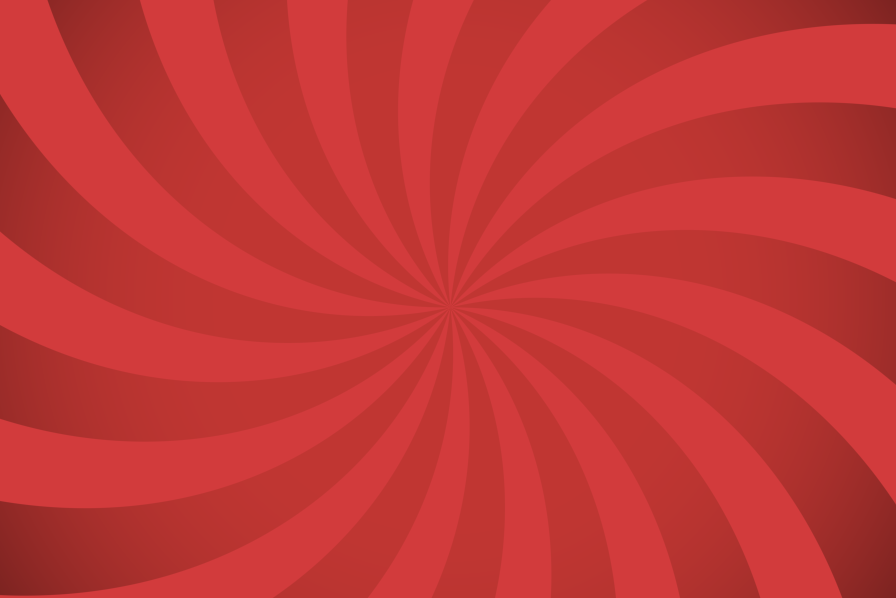
This background is drawn by a WebGL 2 fragment shader. Its source:

```glsl
#version 300 es
precision highp float;
// Red sunburst whose rays sweep clockwise along an Archimedean spiral.
// Polar angle is untwisted by radius and repeated into equal sectors;
// a round vignette darkens only the gaps between the bright rays.

uniform vec2 u_resolution;
out vec4 fragColor;

const float TAU = 6.2831853;
const vec3 RAY_COLOR = vec3(0.824, 0.231, 0.237);
const vec3 GAP_COLOR = vec3(0.752, 0.212, 0.197);

// Antialiased coverage of spiral rays around the origin.
// share is the lit part of each sector, phase the angle of a ray's middle.
float spiralRays(vec2 p, float count, float twist, float phase, float share, float pixel) {
    float radius = length(p);
    float angle = atan(p.y, p.x + 1e-6) + twist * radius - phase;
    float sector = TAU / count;
    float offset = abs(fract(angle / sector + 0.5) - 0.5) * sector;
    // Convert the angular gap to distance across the slanted edge
    float slant = sqrt(1.0 + twist * twist * radius * radius);
    float edge = (offset - 0.5 * share * sector) * radius / slant;
    return 1.0 - smoothstep(-0.75 * pixel, 0.75 * pixel, edge);
}

// Brightness factor: one inside the inner radius, falling towards the corners.
float vignette(vec2 p, float inner, float strength) {
    float outside = max(length(p) - inner, 0.0);
    return 1.0 - strength * pow(outside, 2.2);
}

void main() {
    // Centered coordinates with the canvas height as unit
    float pixel = 1.0 / u_resolution.y;
    vec2 p = (gl_FragCoord.xy - 0.5 * u_resolution) * pixel;
    vec2 burstCenter = vec2(0.004, -0.014);

    float rays = spiralRays(p - burstCenter, 15.0, 0.788, 0.3246, 0.473, pixel);
    vec3 gap = GAP_COLOR * vignette(p, 0.35, 1.32);

    fragColor = vec4(mix(gap, RAY_COLOR, rays), 1.0);
}
```
